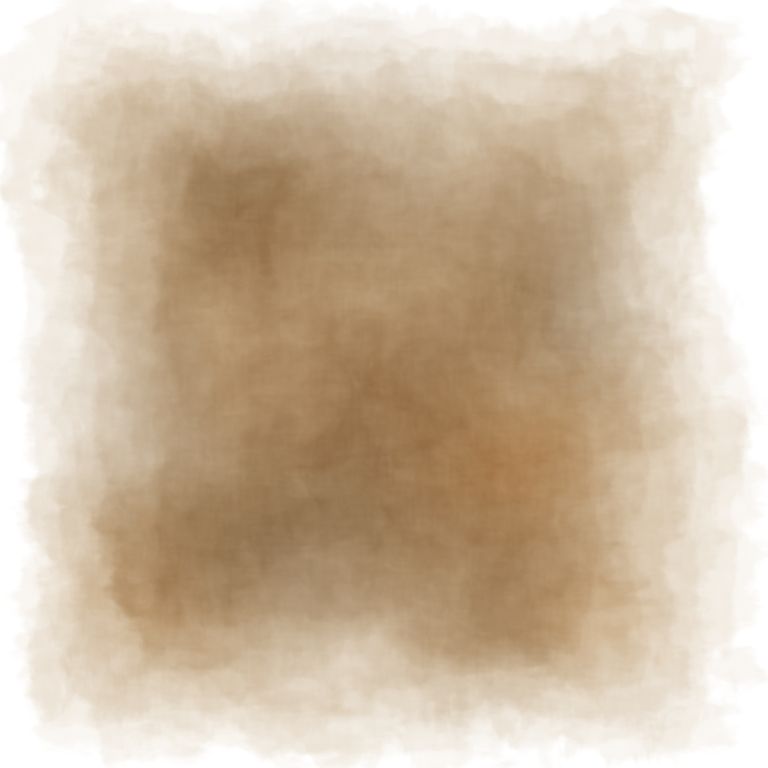
Reproduce this texture procedurally as a Shadertoy shader.

```glsl
// A soft square wash of brown pigment on white paper.
// Ragged translucent layers and warped blobs add up to a pigment depth,
// which absorbs light per channel; brushed mottling and hue noise finish it.

float hash(vec2 p) {
    return fract(sin(dot(p, vec2(127.1, 311.7))) * 43758.545);
}

float noise(vec2 p) {
    vec2 i = floor(p), f = fract(p);
    f = f * f * (3.0 - 2.0 * f);
    return mix(mix(hash(i), hash(i + vec2(1, 0)), f.x),
               mix(hash(i + vec2(0, 1)), hash(i + vec2(1, 1)), f.x), f.y);
}

// Cloudy noise centered on zero
float cloud(vec2 p) {
    float sum = -0.5, amp = 0.5;
    for (int i = 0; i < 5; i++) {
        sum += amp * noise(p);
        p = mat2(1.6, 1.2, -1.2, 1.6) * p + 17.3;
        amp *= 0.55;
    }
    return sum;
}

float blob(vec2 p, vec2 center, float radius) {
    vec2 d = (p - center) / radius;
    return exp(-dot(d, d));
}

// Distance inside the painted square, with rounded corners and side dents
float insideDepth(vec2 p) {
    vec2 q = vec2(0.465, 0.485) - abs(p - vec2(0.485, 0.495));
    float h = max(0.10 - abs(q.x - q.y), 0.0);
    float inside = min(q.x, q.y) - h * h * 2.5;
    inside -= 0.05 * blob(p, vec2(0.0, 0.60), 0.06);
    inside -= 0.03 * blob(p, vec2(0.95, 0.65), 0.10);
    return inside + 0.03 * blob(p, vec2(0.97, 0.42), 0.13);
}

// Stacked washes, each with its own ragged, directionally brushed border
float washes(vec2 p) {
    float inside = insideDepth(p), sum = 0.0;
    for (int i = 0; i < 12; i++) {
        float layer = float(i);
        vec2 stretch = mix(vec2(11, 24), vec2(24, 11), mod(layer, 2.0));
        float ragged = 0.09 * cloud(p * 6.0 + layer * 7.31)
                     + 0.11 * cloud(p * stretch + layer * 3.7);
        sum += 0.05 * smoothstep(-0.008, 0.016, inside - layer * 0.0175 + ragged);
    }
    return sum;
}

// Center, radius and strength of the darker and paler areas
float patches(vec2 p) {
    vec4 spots[11] = vec4[11](
        vec4(0.33, 0.74, 0.12, 0.42), vec4(0.51, 0.44, 0.14, 0.46),
        vec4(0.69, 0.42, 0.13, 0.22), vec4(0.66, 0.62, 0.12, 0.26),
        vec4(0.18, 0.25, 0.12, 0.32), vec4(0.34, 0.31, 0.13, 0.34),
        vec4(0.64, 0.23, 0.13, 0.34), vec4(0.37, 0.57, 0.16, 0.20),
        vec4(0.46, 0.14, 0.08, -0.15), vec4(0.10, 0.48, 0.10, -0.08),
        vec4(0.79, 0.62, 0.06, -0.15));
    float sum = 0.0;
    for (int i = 0; i < 11; i++)
        sum += spots[i].w * blob(p, spots[i].xy, spots[i].z);
    return sum;
}

void mainImage(out vec4 fragColor, in vec2 fragCoord) {
    vec2 p = fragCoord / iResolution.xy;

    // Bend the coordinates so the areas look brushed
    vec2 bend = vec2(cloud(p * 7.0 + 3.1), cloud(p * 7.0 + 41.7));
    vec2 fineBend = vec2(cloud(p * 30.0 + 5.3), cloud(p * 30.0 + 71.9));
    vec2 q = p + 0.06 * bend + 0.025 * fineBend;

    // Pigment depth with cloudy mottling
    float wash = washes(p + 0.012 * fineBend);
    float cover = smoothstep(0.0, 0.5, wash);
    float depth = wash + patches(q) * cover;
    depth *= 1.0 + 0.36 * cloud(q * 10.0 + 8.0);

    // Brushed smears, grain and broken fibers, strongest in thin paint
    float smear = cloud(q * vec2(18.0, 48.0)) + cloud(q * vec2(48.0, 18.0) + 9.0);
    float fibers = noise(p * vec2(40.0, 240.0)) + noise(p * vec2(240.0, 40.0)) - 1.0;
    float texture_ = 0.24 * smear + 0.05 * fibers + 0.14 * cloud(p * 75.0);
    depth *= 1.0 + texture_ * mix(1.5, 0.7, cover);

    // Warm and gray shifts of the brown
    float warm = 0.7 * blob(q, vec2(0.69, 0.42), 0.11) + 0.4 * blob(q, vec2(0.37, 0.55), 0.10)
               + 0.3 * blob(q, vec2(0.18, 0.22), 0.12) + 0.4 * blob(q, vec2(0.78, 0.21), 0.08);
    float gray = 0.4 * blob(q, vec2(0.38, 0.30), 0.11) + 0.5 * blob(q, vec2(0.12, 0.48), 0.13)
               + 0.5 * blob(q, vec2(0.78, 0.64), 0.12) + 0.5 * blob(q, vec2(0.45, 0.92), 0.2);
    float hue = warm - gray + 0.7 * cloud(q * 5.0 + 60.0);
    vec3 absorb = vec3(0.455, 0.68, 1.02) + hue * vec3(-0.09, -0.03, 0.07);

    fragColor = vec4(exp(-absorb * max(depth, 0.0)), 1.0);
}
```
